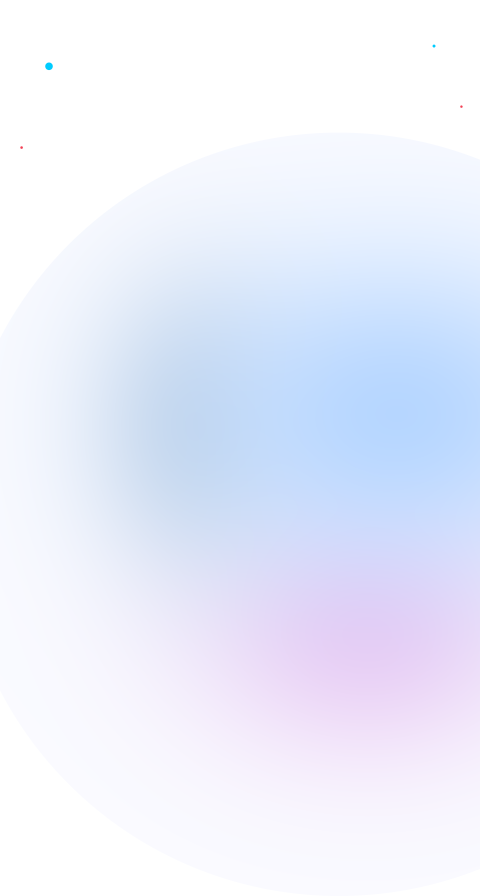
A Shadertoy shader for this background:

```glsl
const vec3 PAPER = vec3(1.0);
const vec3 DISC_TINT = vec3(0.98, 0.983, 1.0);
const vec3 PINK = vec3(0.922, 0.80, 0.955);
const vec3 SLATE = vec3(0.775, 0.83, 0.89);
const vec3 BLUE = vec3(0.715, 0.84, 1.0);
const vec3 CYAN = vec3(0.0, 0.80, 1.0);
const vec3 RED = vec3(0.95, 0.25, 0.33);

// Lengths are fractions of the canvas height
const vec2 DISC_CENTER = vec2(0.378, 0.426);
const float DISC_RADIUS = 0.426;
const vec2 PINK_CENTER = vec2(0.410, 0.297);
const vec2 PINK_SPREAD = vec2(0.190, 0.146);
const vec2 SLATE_CENTER = vec2(0.215, 0.525);
const vec2 SLATE_SPREAD = vec2(0.111, 0.156);
const float SLATE_STRENGTH = 0.88;
const vec2 BLUE_CENTER = vec2(0.443, 0.538);
const vec2 BLUE_SPREAD = vec2(0.250, 0.182);

// Dots as position and radius; the first two are cyan, the rest red
const int DOT_COUNT = 4;
const int CYAN_COUNT = 2;
const vec3 DOTS[DOT_COUNT] = vec3[DOT_COUNT](
    vec3(0.0547, 0.9260, 0.0042),
    vec3(0.4844, 0.9486, 0.0016),
    vec3(0.5150, 0.8810, 0.0013),
    vec3(0.0241, 0.8353, 0.0014)
);

// Elliptical Gaussian falloff
float glow(vec2 p, vec2 center, vec2 spread) {
    vec2 q = (p - center) / spread;
    return exp(-dot(q, q));
}

// Antialiased circle coverage
float circle(vec2 p, vec2 center, float radius, float pixel) {
    return clamp(0.5 - (length(p - center) - radius) / pixel, 0.0, 1.0);
}

void mainImage(out vec4 fragColor, in vec2 fragCoord) {
    float pixel = 1.0 / iResolution.y;
    vec2 p = fragCoord * pixel;

    // Soft glows layered on the disc
    vec3 disc = DISC_TINT;
    disc = mix(disc, PINK, glow(p, PINK_CENTER, PINK_SPREAD));
    disc = mix(disc, SLATE, SLATE_STRENGTH * glow(p, SLATE_CENTER, SLATE_SPREAD));
    disc = mix(disc, BLUE, glow(p, BLUE_CENTER, BLUE_SPREAD));

    vec3 color = mix(PAPER, disc, circle(p, DISC_CENTER, DISC_RADIUS, pixel));

    // Scattered dots
    for (int i = 0; i < DOT_COUNT; i++) {
        vec3 dotColor = i < CYAN_COUNT ? CYAN : RED;
        color = mix(color, dotColor, circle(p, DOTS[i].xy, DOTS[i].z, pixel));
    }

    fragColor = vec4(color, 1.0);
}
```
